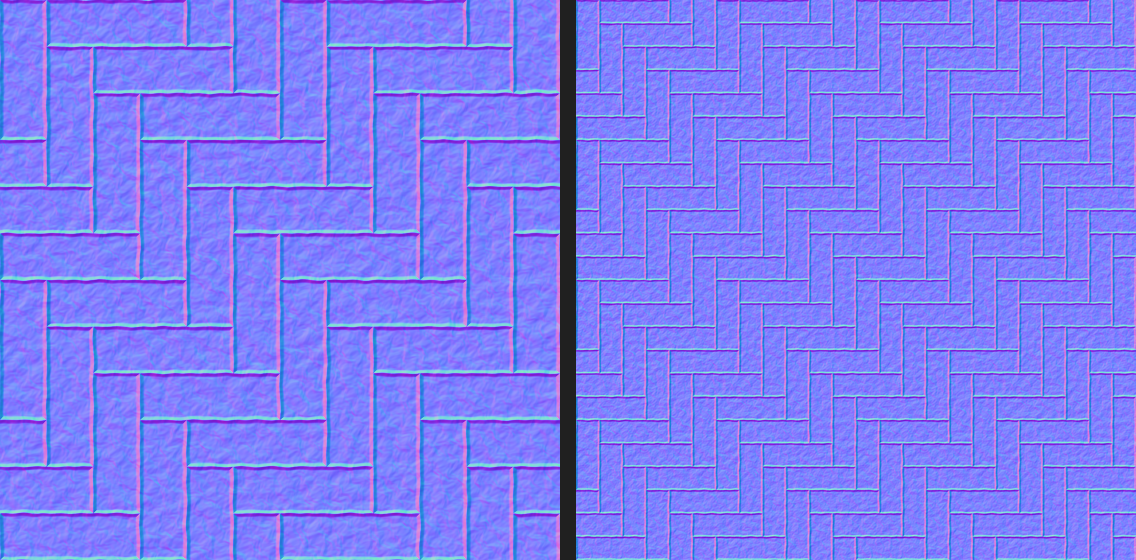
Left, the tile; right, the same tile 2 across and 2 down.
This texture map is drawn by a Shadertoy shader. Its source:

```glsl
// Tangent-space normal map of rough 3:1 bricks laid in a seamless herringbone.

const float CELLS = 12.0;         // brick widths across the canvas
const float PERIOD = 6.0;         // cells before the weave repeats
const float BRICK_LENGTH = 3.0;   // in brick widths
const float BEVEL_WIDTH = 0.08;
const float BEVEL_HEIGHT = 0.078;
const float EDGE_WOBBLE = 0.035;
const float ROUGHNESS = 0.085;
const float SAMPLE_STEP = 0.014;

// Pseudo-random unit vector for a lattice point
vec2 latticeGradient(vec2 cell, float period) {
    uvec2 q = uvec2(mod(cell, period));
    uint h = q.x * 1597u + q.y * 51749u + 977u;
    h = (h ^ (h >> 15)) * 73244475u;
    h = (h ^ (h >> 13)) * 73244475u;
    h ^= h >> 16;
    float angle = float(h & 65535u) / 65536.0 * 6.28319;
    return vec2(cos(angle), sin(angle));
}

// Gradient noise that wraps after a whole number of lattice cells
float wrappedNoise(vec2 p, float period) {
    vec2 i = floor(p), f = p - i;
    vec2 u = f * f * f * (f * (f * 6.0 - 15.0) + 10.0);
    vec2 e = vec2(1, 0);
    float a = dot(latticeGradient(i, period), f);
    float b = dot(latticeGradient(i + e.xy, period), f - e.xy);
    float c = dot(latticeGradient(i + e.yx, period), f - e.yx);
    float d = dot(latticeGradient(i + e.xx, period), f - e.xx);
    return mix(mix(a, b, u.x), mix(c, d, u.x), u.y);
}

// Distances to the nearest side edge (x) and end edge (y) of the brick at p
vec2 brickEdges(vec2 p) {
    vec2 cell = floor(p), local = p - cell;
    float step6 = mod(cell.x - cell.y, PERIOD);
    bool lying = step6 > 0.5 && step6 < BRICK_LENGTH + 0.5;
    vec2 size = lying ? vec2(BRICK_LENGTH, 1.0) : vec2(1.0, BRICK_LENGTH);
    local += lying ? vec2(step6 - 1.0, 0.0)
                   : vec2(0.0, mod(PERIOD - step6, PERIOD));
    return min(local, size - local);
}

// Grain with equal slope in every octave
float stoneGrain(vec2 p, float roughness) {
    float sum = 0.0, frequency = 3.0;
    p += 0.1 * wrappedNoise(p * 4.0, CELLS * 4.0) * vec2(1.0, -0.7);
    for (int i = 0; i < 3; i++) {
        sum += wrappedNoise(p * frequency, CELLS * frequency) / frequency;
        frequency *= 2.0;
    }
    return sum * roughness;
}

float surfaceHeight(vec2 p) {
    // Slightly uneven brick outlines
    vec2 wobble = vec2(wrappedNoise(p * 2.0, CELLS * 2.0),
                       wrappedNoise(p.yx * 3.0 + 7.0, CELLS * 3.0));
    vec2 edge = brickEdges(p + EDGE_WOBBLE * wobble) * vec2(0.88, 1.0);
    float bevel = smoothstep(-0.02, BEVEL_WIDTH, min(edge.x, edge.y));
    return BEVEL_HEIGHT * bevel + stoneGrain(p, ROUGHNESS);
}

// Central differences also soften the joints
vec3 surfaceNormal(vec2 p, float h) {
    vec2 e = vec2(h, 0.0);
    vec2 slope = vec2(surfaceHeight(p + e.xy) - surfaceHeight(p - e.xy),
                      surfaceHeight(p + e.yx) - surfaceHeight(p - e.yx)) / (2.0 * h);
    return normalize(vec3(-slope, 1.0));
}

void mainImage(out vec4 fragColor, in vec2 fragCoord) {
    vec2 uv = fragCoord / iResolution.xy;
    vec2 p = vec2(uv.x, 1.0 - uv.y) * CELLS;   // rows count downward
    fragColor = vec4(0.5 + 0.5 * surfaceNormal(p, SAMPLE_STEP), 1.0);
}
```
